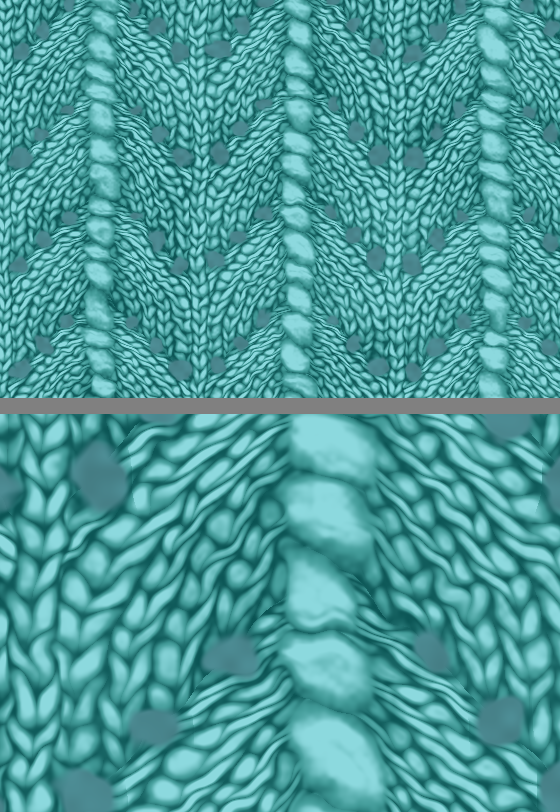
Top, the full canvas; bottom, a detail of the centre.
Give the GLSL for this texture, as a WebGL 2 fragment shader.

```glsl
#version 300 es
precision highp float;
// Teal lace knitting: rows of pointed leaf arches with knobbly spines and eyelets.
uniform vec2 u_resolution;
out vec4 fragColor;

float hash(vec2 p) {
  return fract(sin(dot(p, vec2(127.1, 311.7))) * 43758.5453);
}

float noise(vec2 p) {
  vec2 i = floor(p), f = fract(p);
  f = f * f * (3.0 - 2.0 * f);
  return mix(mix(hash(i), hash(i + vec2(1, 0)), f.x),
             mix(hash(i + vec2(0, 1)), hash(i + vec2(1, 1)), f.x), f.y);
}

// Brightness of a chain of V stitches; a runs -1..1 across, t counts stitches upward.
float chain(float a, float t, float seed) {
  float phase = t - abs(a) * 0.7;
  vec2 cell = vec2(seed + step(0.0, a) * 3.7, floor(phase));
  vec2 q = vec2(abs(a) * 2.0 - 1.0, fract(phase) * 2.0 - 1.0);
  float r = length(q * vec2(q.x < 0.0 ? 0.78 : 1.0, 0.96));
  float body = 1.0 - smoothstep(0.3, 1.2, r);
  float ply = 0.05 * sin(q.x * 5.0 + q.y * 3.0 + seed);
  float tone = 1.0 + 0.3 * (hash(cell) - 0.5);
  return 0.07 + body * (1.0 - 0.3 * pow(abs(a), 3.0)) * (tone + ply + 0.15 * q.y);
}

void main() {
  // The canvas is 544 units tall; y runs downward, with a hand-made wobble
  vec2 p = gl_FragCoord.xy / u_resolution.y * 544.0;
  p.y = 544.0 - p.y;
  vec2 raw = p;
  p += 9.0 * (vec2(noise(raw / 45.0), noise(raw / 45.0 + 31.0)) - 0.5);
  p += 6.0 * (vec2(noise(raw / 12.0 + 7.0), noise(raw / 12.0 + 57.0)) - 0.5);

  // Repeat across, mirrored about each spine
  float column = floor((p.x - 3.5) / 269.0);
  float sx = p.x - 138.0 - column * 269.0;
  float dx = abs(sx);

  // Repeat down along the slanted row of eyelets; every other column sits higher
  float y = p.y - 160.0 + 7.0 * mod(column, 2.0);
  float slant = y - (dx - 53.0);
  float row = floor(slant / 144.7);
  float dy = y - row * 144.7;
  float eyeletRow = floor(slant / 144.7 + 0.5);
  float seam = slant - eyeletRow * 144.7;
  float side = column * 17.0 + step(0.0, sx) * 9.0;

  // Strands leave the spine on parabolas and end upright; the outer ones are wider
  float w = (160.0 - dy) / 155.0;
  float v = max(w, 0.0);
  float s = (dx - 20.0 + 95.0 * v * v) / 20.6;
  float outer = step(4.0, s);
  s = mix(s, 4.0 + (s - 4.0) * 0.68, outer);
  float strand = floor(s);
  float a = fract(s) * 2.0 - 1.0;
  float along = 155.0 * (w + 0.23 * v * v * v);
  along += a * mix(12.7, 18.6, outer) * v / sqrt(1.0 + 1.5 * v * v);
  float level = chain(a, along / 17.0 + hash(vec2(strand, side + row * 5.0)), side + strand);

  // Each arch is bright at its upper rim and sinks into shade below
  level *= mix(1.12, 0.8, smoothstep(0.0, 1.0, slant / 144.7 - row));
  level *= mix(0.5, 1.0, smoothstep(0.0, 9.0, abs(seam)));

  // Straight rib in the valley between arches
  float rib = (dx - 134.5) / 11.5;
  float ribLevel = chain(rib * sign(sx), -p.y / 17.0, 2.0);
  level = mix(level, ribLevel, smoothstep(-1.15, -0.9, rib));

  // Three eyelets on each side of a seam
  float j = clamp(round((dx - 45.0) / 32.5), 0.0, 2.0);
  float hx = 45.0 + 32.5 * j;
  vec2 e = vec2(dx - hx, seam + dx - hx);
  float size = 9.5 + 2.1 * j + 3.0 * (hash(vec2(j, side + eyeletRow * 5.0)) - 0.5);
  float edge = length(e) - size + 5.0 * (noise(raw / 7.0) - 0.5);
  level *= mix(0.55, 1.0, smoothstep(0.0, 8.0, edge));

  // Shadow beside the spine
  level *= mix(0.5, 1.0, smoothstep(15.0, 36.0, dx + 10.0 * (noise(raw / 14.0) - 0.5)));

  // Knobbly spine: four leaning, uneven bumps to each arch
  float lean = (y - sx * 0.4) / 36.175 + 0.6 * noise(vec2(column * 5.0, p.y / 30.0));
  float k = floor(lean);
  float f = fract(lean) * 2.0 - 1.0;
  float width = 18.0 + 6.0 * hash(vec2(k, column));
  float shift = 8.0 * (hash(vec2(column + 4.0, k)) - 0.5);
  float across = (sx - shift) / width;
  float radius = length(vec2(across, 0.8 * f * f));
  float bump = 1.0 - smoothstep(0.4, 1.2, length(vec2(across * 0.85, f)));
  float thread = 0.1 * sin(f * 9.0 + across * 3.0 + k);
  thread += 0.3 * (noise(vec2(across * 2.5, lean * 9.0)) - 0.5);
  float tone = 0.88 + 0.24 * (hash(vec2(k, column + 9.0)) - 0.5);
  float knob = 0.12 + bump * (tone + thread - 0.2 * f - 0.12 * across);
  float onSpine = 1.0 - smoothstep(0.82, 1.06, radius);
  level = mix(level, knob, onSpine);

  // Fuzz and slow changes of light
  level += 0.16 * (noise(raw / 3.2) - 0.5) + 0.16 * (noise(raw / 60.0) - 0.5);
  vec3 yarn = mix(vec3(0.04, 0.33, 0.33), vec3(0.26, 0.61, 0.60), smoothstep(-0.08, 0.52, level));
  yarn = mix(yarn, vec3(0.55, 0.85, 0.87), smoothstep(0.42, 1.1, level));

  // Backing cloth seen through the eyelets
  vec3 backing = vec3(0.29, 0.53, 0.56) * (0.92 + 0.14 * noise(raw / 8.0));
  float open = (1.0 - smoothstep(-3.0, 2.0, edge)) * (1.0 - onSpine);
  fragColor = vec4(mix(yarn, backing, open), 1.0);
}
```
